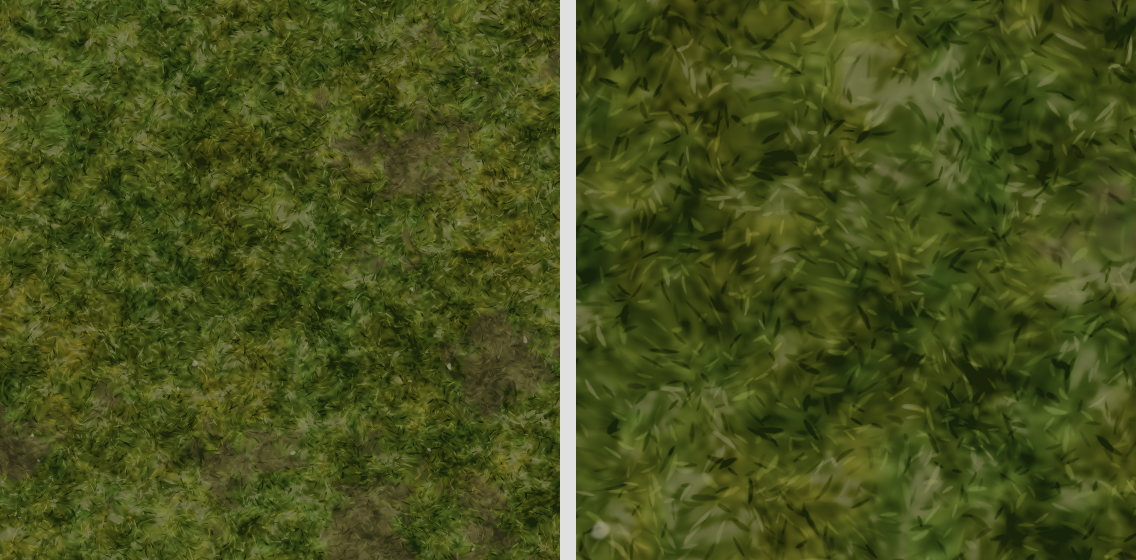
Left, the full canvas; right, a detail of the centre.
Give the GLSL for this texture, as a Shadertoy shader.

```glsl
// Mossy turf seen from above: layered value noise and short random blades
// form a tone that runs through a green ramp, broken by bare earth patches,
// bleached tips and a few small pale stones.

const vec3 SHADOW = vec3(0.10, 0.14, 0.035);
const vec3 DEEP   = vec3(0.20, 0.24, 0.055);
const vec3 MOSS   = vec3(0.28, 0.32, 0.085);
const vec3 LIGHT  = vec3(0.37, 0.405, 0.125);
const vec3 TIP    = vec3(0.47, 0.49, 0.21);
const vec3 PALE   = vec3(0.41, 0.42, 0.26);
const vec3 EARTH  = vec3(0.30, 0.275, 0.15);
const vec3 STONE  = vec3(0.56, 0.55, 0.43);

const float MEAN_TONE    = 1.95;  // position on the five step ramp
const float BLADE_DEPTH  = 1.6;   // tone change of a strong blade
const float EARTH_START  = 0.22;  // noise level where grass thins out
const float EARTH_FULL   = 0.64;
const float STONE_GRID   = 24.0;  // stone cells across the canvas
const vec3  WARM_SHIFT   = vec3(0.16, 0.01, -0.12);

// Integer hash giving three values from 0 to 1
vec3 hash3(vec2 cell, uint seed) {
    ivec2 c = ivec2(floor(cell));
    uvec3 v = uvec3(uint(c.x), uint(c.y), seed);
    v = v * 1664525u + 1013904223u;
    v.x += v.y * v.z; v.y += v.z * v.x; v.z += v.x * v.y;
    v ^= v >> 16u;
    v.x += v.y * v.z; v.y += v.z * v.x; v.z += v.x * v.y;
    return vec3(v >> 8u) / 16777216.0;
}

// Value noise from -1 to 1
float noise(vec2 p, uint seed) {
    vec2 i = floor(p), f = fract(p);
    f = f * f * (3.0 - 2.0 * f);
    float low  = mix(hash3(i, seed).x, hash3(i + vec2(1, 0), seed).x, f.x);
    float high = mix(hash3(i + vec2(0, 1), seed).x, hash3(i + vec2(1, 1), seed).x, f.x);
    return 2.0 * mix(low, high, f.y) - 1.0;
}

vec2 rotate(vec2 p, float angle) {
    float c = cos(angle), s = sin(angle);
    return vec2(c * p.x + s * p.y, c * p.y - s * p.x);
}

// Tapered strokes, one per cell, each lighter or darker than the ground
float blades(vec2 p, uint seed) {
    vec2 cell = floor(p);
    float sum = 0.0;
    for (int y = -1; y <= 1; y++)
    for (int x = -1; x <= 1; x++) {
        vec2 id = cell + vec2(x, y);
        vec3 place = hash3(id, seed), style = hash3(id, seed + 1u);
        vec2 d = rotate(p - id - place.xy, 3.0 * (place.z - 0.5));
        d.y += 0.5 * (style.y - 0.5) * d.x * d.x;
        float along = abs(d.x) / mix(0.4, 0.75, style.z);
        float width = 0.2 * (1.0 - 0.6 * along);
        float stroke = 1.0 - smoothstep(0.25 * width, width, abs(d.y));
        sum += (2.0 * style.x - 1.0) * stroke * (1.0 - smoothstep(0.6, 1.0, along));
    }
    return sum;
}

// Share of bare earth, with ragged borders
float bareEarth(vec2 p) {
    float n = 0.60 * noise(p * vec2(4.5, 5.5), 11u)
            + 0.55 * noise(rotate(p, 0.5) * vec2(10.0, 13.0), 12u)
            + 0.30 * noise(p * 40.0, 13u)
            + 0.16 * noise(p * 100.0, 14u);
    return smoothstep(EARTH_START, EARTH_FULL, n);
}

// Tone of the turf, from broad patches down to fine grain
float turfTone(vec2 p) {
    float t = MEAN_TONE + 0.35 * noise(p * 6.0, 21u);
    t += 0.75 * noise(rotate(p, 0.2) * vec2(17.0, 25.0), 22u);
    t += 0.90 * noise(rotate(p, -0.3) * vec2(36.0, 50.0), 23u);
    t += 0.85 * noise(rotate(p, 0.4) * vec2(80.0, 105.0), 24u);
    t += 0.85 * noise(rotate(p, -0.2) * vec2(175.0, 205.0), 25u);
    return t + BLADE_DEPTH * (blades(p * 72.0, 31u) + 0.8 * blades(p * 108.0, 41u));
}

vec3 turfRamp(float t) {
    vec3 c = mix(SHADOW, DEEP, clamp(t, 0.0, 1.0));
    c = mix(c, MOSS, clamp(t - 1.0, 0.0, 1.0));
    c = mix(c, LIGHT, clamp(t - 2.0, 0.0, 1.0));
    return mix(c, TIP, clamp(0.8 * (t - 3.0), 0.0, 1.0));
}

// Coverage of small rough stones, mostly lying on earth
float stones(vec2 p) {
    vec2 g = p * STONE_GRID, id = floor(g);
    vec3 r = hash3(id, 51u), shape = hash3(id, 52u);
    vec2 centre = id + 0.25 + 0.5 * r.xy;
    float present = step(r.z, 0.015 + 0.22 * bareEarth(centre / STONE_GRID));
    vec2 d = rotate(g - centre, 3.0 * shape.x) * vec2(1.0, 1.0 + 0.7 * shape.y);
    float size = mix(0.07, 0.15, shape.z * shape.z);
    float edge = length(d) + 0.035 * noise(p * 170.0, 53u);
    return present * (1.0 - smoothstep(size - 0.04, size + 0.04, edge));
}

void mainImage(out vec4 fragColor, in vec2 fragCoord) {
    vec2 uv = fragCoord / iResolution.y;

    // Bend the ground slightly so clumps lose their grid
    vec2 p = uv + 0.007 * vec2(noise(uv * 28.0, 1u), noise(uv * 28.0, 2u));
    float tone = turfTone(p);

    // Grass with warm and cool drifts and bleached tips
    float warmth = 0.6 * noise(p * 7.0, 3u) + 0.7 * noise(p * 38.0, 4u);
    vec3 color = turfRamp(tone) * (1.0 + WARM_SHIFT * warmth);
    float bleached = smoothstep(-0.1, 0.55, noise(p * vec2(50.0, 65.0), 5u));
    color = mix(color, PALE * (0.7 + 0.11 * tone), 0.85 * bleached * smoothstep(1.8, 2.9, tone));

    // Earth keeps part of the grass relief
    vec3 soil = EARTH * (0.68 + 0.16 * clamp(tone, 0.0, 4.0));
    color = mix(color, soil, 0.8 * bareEarth(p));

    // Stones share the fine grain
    color = mix(color, STONE * (0.85 + 0.07 * tone), 0.85 * stones(uv));
    fragColor = vec4(clamp(color, 0.0, 1.0), 1.0);
}
```
